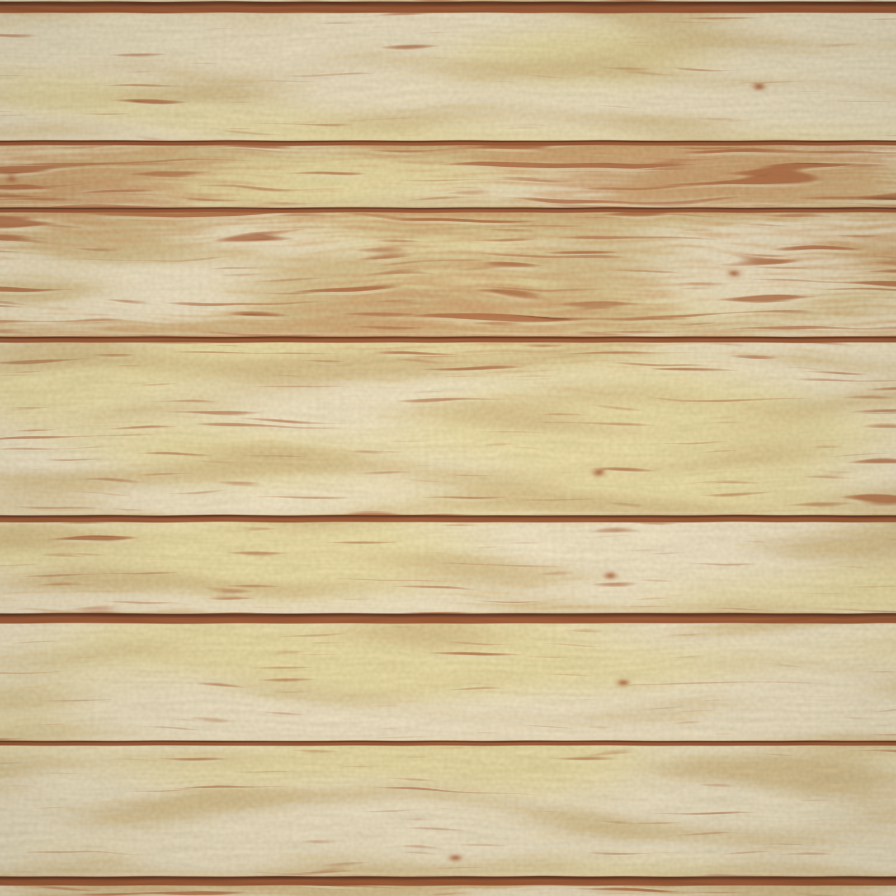
Write a WebGL 1 fragment shader that draws this texture.

```glsl
precision highp float;
// Seven weathered cream wooden planks with rust-brown seams, cracks and small knots.

uniform vec2 u_resolution;

#define PALE   vec3(0.885, 0.835, 0.715)
#define YELLOW vec3(0.865, 0.810, 0.610)
#define TAN    vec3(0.790, 0.700, 0.510)
#define STAIN  vec3(0.750, 0.570, 0.390)
#define RUST   vec3(0.640, 0.380, 0.235)
#define DARK   vec3(0.370, 0.225, 0.150)
#define SEAMS 8
#define CRACK_SCALE vec2(7.0, 105.0)
#define FIBRE_SCALE vec2(15.0, 210.0)
#define WEAVE_SCALE 190.0
#define VIGNETTE 0.22

float hash(float n) {
  return fract(sin(n * 91.17) * 4375.85);
}

vec2 gradient(vec2 cell) {
  float a = 6.2832 * fract(sin(dot(cell, vec2(127.1, 311.7))) * 43758.5);
  return vec2(cos(a), sin(a));
}

// Gradient noise, roughly -1 to 1
float noise(vec2 p) {
  vec2 i = floor(p), f = p - i;
  vec2 u = f * f * f * (f * (f * 6.0 - 15.0) + 10.0);
  vec2 e = vec2(1.0, 0.0);
  float low = mix(dot(gradient(i), f), dot(gradient(i + e), f - e), u.x);
  float high = mix(dot(gradient(i + e.yx), f - e.yx), dot(gradient(i + 1.0), f - 1.0), u.x);
  return 1.4 * mix(low, high, u.y);
}

// Entry i of eight values, counted from the bottom
float pick(vec4 lower, vec4 upper, float i) {
  vec4 chosen = 1.0 - step(0.5, abs(vec4(0.0, 1.0, 2.0, 3.0) - mod(i, 4.0)));
  return dot(i < 3.5 ? lower : upper, chosen);
}

float seamHeight(float i) {
  return pick(vec4(0.0169, 0.1706, 0.3099, 0.4212), vec4(0.6211, 0.7656, 0.8405, 0.9920), i);
}

float seamHalfWidth(float i) {
  return pick(vec4(0.0052, 0.0028, 0.0057, 0.0040), vec4(0.0034, 0.0029, 0.0028, 0.0064), i);
}

float plankWear(float i) {
  return pick(vec4(0.50, 0.24, 0.16, 0.38), vec4(0.42, 0.85, 0.92, 0.25), i);
}

// Thin tapering splits; more wear gives more and wider ones
float cracks(vec2 p, float wear) {
  float threshold = 0.66 - 0.40 * wear;
  return smoothstep(threshold, threshold + 0.28, noise(p * CRACK_SCALE));
}

void main() {
  vec2 uv = gl_FragCoord.xy / u_resolution;
  float soft = 1.0 / u_resolution.y;

  // Find the plank, the nearest seam and the knots
  float plank = 0.0, edge = 1.0, knot = 0.0, seam = 0.0, shade = 0.0, lip = 0.0;
  float wobble = 0.0007 * noise(vec2(uv.x * 14.0, uv.y * 5.0));
  for (int k = 0; k < SEAMS; k++) {
    float i = float(k);
    float halfWidth = seamHalfWidth(i);
    float dy = uv.y - seamHeight(i) + wobble;
    float d = abs(dy) - halfWidth;
    plank += step(0.0, dy);
    edge = min(edge, max(d, 0.0));
    float inside = 1.0 - smoothstep(-soft, soft, d);
    seam = max(seam, inside);
    shade += inside * smoothstep(-0.1, 0.8, dy / halfWidth);
    lip += exp(-abs(dy - halfWidth - 0.003) * 700.0);
    vec2 centre = vec2(hash(i + 3.0), seamHeight(i) + 0.025 + 0.05 * hash(i + 8.0));
    vec2 r = (uv - centre) / vec2(0.0065, 0.0038);
    knot = max(knot, exp(-dot(r, r)));
  }

  // Bend the grain and give each plank its own piece of it
  vec2 p = uv + vec2(plank * 3.7, plank * 1.3);
  p.y += 0.008 * noise(p * vec2(3.5, 11.0)) + 0.002 * noise(p * vec2(14.0, 30.0));
  p.y += 0.004 * knot;
  float wear = plankWear(plank) * (0.9 + 0.75 * noise(p * vec2(2.2, 8.0)));
  wear = clamp(wear + 0.15 * exp(-edge * 130.0), 0.0, 1.1);
  float fibre = noise(p * FIBRE_SCALE);
  float weave = noise(uv * WEAVE_SCALE) + 0.5 * noise(uv * WEAVE_SCALE * vec2(0.5, 1.3));

  // Faded paint and stains
  vec2 q = uv - 0.5;
  float fade = noise(p * vec2(2.6, 12.0)) + 1.6 * dot(q, q) - 0.18;
  vec3 color = mix(YELLOW, PALE, smoothstep(-0.4, 0.4, fade));
  float blotch = noise(p * vec2(4.0, 26.0)) + 0.6 * wear + 0.25 * fibre;
  color = mix(color, TAN, 0.85 * smoothstep(0.05, 0.85, blotch));
  color = mix(color, STAIN, 0.75 * smoothstep(0.5, 1.15, wear + 0.3 * fibre));
  color += 0.028 * fibre + 0.022 * weave;

  // Cracks with a raised, lighter lower lip
  float crack = cracks(p, wear);
  float raised = max(cracks(p + vec2(0.0, 0.0035), wear) - crack, 0.0);
  float hairline = smoothstep(0.55, 0.95, noise(p * vec2(9.0, 150.0) + 40.0) + 0.25 * wear);
  color = mix(color, PALE, 0.45 * raised);
  color = mix(color, RUST, max(0.72 * crack, 0.55 * hairline));
  color = mix(color, DARK, 0.5 * smoothstep(0.75, 1.0, crack) * smoothstep(0.3, 0.8, noise(p * vec2(12.0, 150.0))));
  color = mix(color, RUST, 0.75 * knot);

  // Seams: dark upper edge, rust below, pale line above
  color = mix(color, PALE, 0.4 * min(lip, 1.0));
  vec3 groove = mix(RUST * 0.93, DARK, min(shade, 1.0)) + 0.025 * fibre;
  color = mix(color, groove, seam);

  color *= 1.02 - VIGNETTE * dot(q, q);
  gl_FragColor = vec4(clamp(color, 0.0, 1.0), 1.0);
}
```
